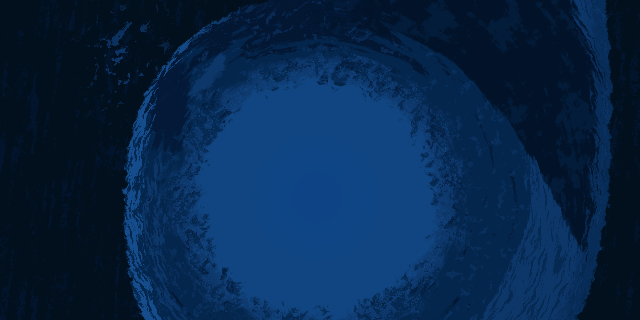
A Shadertoy shader for this background:

```glsl
// Painted blue vortex: a calm glowing disc ringed by rough brush strokes in navy darkness.

vec2 gradientAt(vec2 cell) {
    vec3 h = fract(vec3(cell.xyx) * vec3(0.1031, 0.1030, 0.0973));
    h += dot(h, h.yzx + 33.33);
    float angle = 6.2832 * fract((h.x + h.y) * h.z);
    return vec2(cos(angle), sin(angle));
}

float gradientNoise(vec2 p) {
    vec2 i = floor(p), f = p - i;
    vec2 u = f * f * f * (f * (f * 6.0 - 15.0) + 10.0);
    vec2 e = vec2(0, 1);
    float low = mix(dot(gradientAt(i), f), dot(gradientAt(i + e.yx), f - e.yx), u.x);
    float high = mix(dot(gradientAt(i + e), f - e), dot(gradientAt(i + 1.0), f - 1.0), u.x);
    return mix(low, high, u.y);
}

float fbm(vec2 p) {
    float sum = 0.0, weight = 0.75;
    for (int i = 0; i < 5; i++) {
        sum += weight * gradientNoise(p);
        p = mat2(1.6, 1.2, -1.2, 1.6) * p + 7.3;
        weight *= 0.58;
    }
    return sum;
}

// Approximate depth inside the lopsided mouth of the vortex; negative outside.
float mouthDepth(vec2 p) {
    float side = smoothstep(0.9, 1.4, p.x);
    vec2 q = abs(p - vec2(1.15, mix(0.35, 0.65, side))) / vec2(0.76, mix(0.68, 1.02, side));
    return 0.7 * (1.0 - pow(pow(q.x, 2.5) + pow(q.y, 2.5), 0.4));
}

void mainImage(out vec4 fragColor, in vec2 fragCoord) {
    vec2 p = fragCoord / iResolution.y;
    p.x *= 2.0 * iResolution.y / iResolution.x;
    vec2 fromCentre = p - vec2(0.99, 0.382);
    float radius = length(fromCentre);
    float angle = atan(fromCentre.x, fromCentre.y);

    // Broad patches, fine grain, and strokes that follow the swirl
    float patches = fbm(p * 7.0);
    float grain = fbm(p * 32.0 + 2.0 * patches);
    float strokes = fbm(vec2(angle * 4.0 + patches, radius * 38.0));
    float hairs = fbm(vec2(angle * 9.0, radius * 110.0 + 3.0 * patches));

    vec3 night = vec3(0.006, 0.06, 0.115);
    vec3 navy = vec3(0.01, 0.09, 0.20);
    vec3 deep = vec3(0.016, 0.15, 0.30);
    vec3 blue = vec3(0.05, 0.21, 0.41);
    vec3 bright = vec3(0.08, 0.30, 0.55);

    // Outer darkness with faint vertical streaks and sparse flecks
    float streaks = fbm(vec2(p.x * 42.0, p.y * 7.0) + grain);
    vec3 outside = mix(night, navy, 0.7 * smoothstep(0.15, 0.4, streaks + 0.5 * patches));
    float fleckZone = smoothstep(0.28, 0.0, length((p - vec2(0.4, 0.82)) * vec2(1.2, 0.8)));
    outside = mix(outside, blue, fleckZone * smoothstep(0.3, 0.4, grain + 0.6 * patches));

    // Inner wall, darkest near the top
    float depth = mouthDepth(p) + 0.016 * grain + 0.008 * strokes;
    float shade = strokes + 0.9 * smoothstep(0.7, 1.0, p.y) - 0.25;
    vec3 wall = mix(deep, navy, smoothstep(0.0, 0.3, shade));
    wall = mix(wall, blue, 0.6 * smoothstep(0.2, 0.4, grain + 0.4 * strokes));

    // Light crescent sweeping down the right
    float crescentDepth = length(p - vec2(1.1, 0.4)) - 0.55 + 0.07 * strokes;
    float crescent = smoothstep(-0.005, 0.012, crescentDepth) * smoothstep(1.3, 1.5, p.x);
    vec3 crescentColor = mix(blue, deep, 0.85 * smoothstep(0.08, 0.28, hairs + 0.4 * strokes));
    wall = mix(wall, crescentColor, crescent);

    // Dark wing that arches over the top and ends in a point on the right
    float wingEdge = 0.91 - 1.32 * pow(max(p.x - 1.04, 0.0), 2.5);
    float wing = smoothstep(-0.008, 0.008, p.y - wingEdge + 0.045 * strokes);
    wing *= smoothstep(0.93, 1.2, p.x + 0.3 * strokes);
    wing *= smoothstep(0.025, 0.05, depth - 0.05 * smoothstep(0.75, 1.0, p.y) + 0.04 * hairs);
    float mottle = patches + 0.5 * strokes + 0.4 * grain;
    vec3 wingColor = mix(vec3(0.007, 0.075, 0.16), mix(navy, deep, 0.5), 0.75 * smoothstep(0.08, 0.3, mottle));
    wall = mix(wall, wingColor, wing);

    // Rough ring of foam around the disc, threaded with thin filaments
    float ringEdge = 0.455 + 0.07 * patches + 0.05 * strokes;
    float ring = smoothstep(0.02, -0.02, radius - ringEdge);
    float foam = abs(fbm(p * 13.0 + vec2(grain, strokes)));
    float nearDisc = smoothstep(0.45, 0.36, radius);
    float hollow = smoothstep(0.0, 0.3, grain + 0.6 * patches + 0.12 - 0.2 * nearDisc);
    vec3 ringColor = mix(mix(blue, bright, 0.35 * nearDisc), deep, 0.85 * hollow);
    ringColor = mix(ringColor, bright, 0.6 * smoothstep(0.05, 0.0, foam));
    ringColor = mix(ringColor, navy, 0.7 * smoothstep(0.28, 0.4, foam));
    wall = mix(wall, ringColor, 0.95 * ring);

    // Shadowed hollow behind the left rim, with a light stroke beside it
    float hollowLeft = length((p - vec2(0.53, 0.68)) * vec2(1.0, 0.45)) + 0.05 * strokes;
    wall = mix(wall, navy, 0.85 * smoothstep(0.075, 0.055, hollowLeft));
    float dash = length(vec2(dot(p - vec2(0.65, 0.76), vec2(0.77, -0.64)) * 3.5,
                             dot(p - vec2(0.65, 0.76), vec2(0.64, 0.77))));
    wall = mix(wall, blue, smoothstep(0.1, 0.07, dash + 0.07 * grain + 0.05 * hairs));

    // Bright broken rim on the left, thinning along the top
    float rimWidth = 0.008 + 0.03 * smoothstep(0.85, 0.5, p.y);
    float rim = smoothstep(0.006, -0.006, depth - rimWidth + 0.05 * hairs) * smoothstep(0.95, 0.5, p.x);
    wall = mix(wall, bright, rim * smoothstep(0.22, 0.05, hairs + 0.4 * grain));
    float innerStroke = smoothstep(0.025, 0.012, abs(depth - 0.085 + 0.07 * strokes));
    innerStroke *= smoothstep(0.6, 0.45, p.y) * smoothstep(0.7, 0.5, p.x);
    wall = mix(wall, blue, innerStroke * smoothstep(0.15, -0.05, hairs));
    float rightRim = smoothstep(0.06, 0.02, depth + 0.04 * hairs) * smoothstep(1.6, 1.8, p.x);
    wall = mix(wall, mix(deep, blue, 0.4), rightRim * smoothstep(0.2, 0.0, hairs));

    vec3 color = mix(outside, wall, smoothstep(-0.003, 0.004, depth));

    // Calm disc, slightly richer at its heart
    vec3 discColor = mix(vec3(0.054, 0.268, 0.525), vec3(0.064, 0.272, 0.505), smoothstep(0.0, 0.32, radius));
    float discEdge = radius - 0.368 + 0.05 * grain + 0.03 * patches;
    color = mix(color, discColor, smoothstep(0.012, -0.012, discEdge));

    fragColor = vec4(color, 1.0);
}
```
